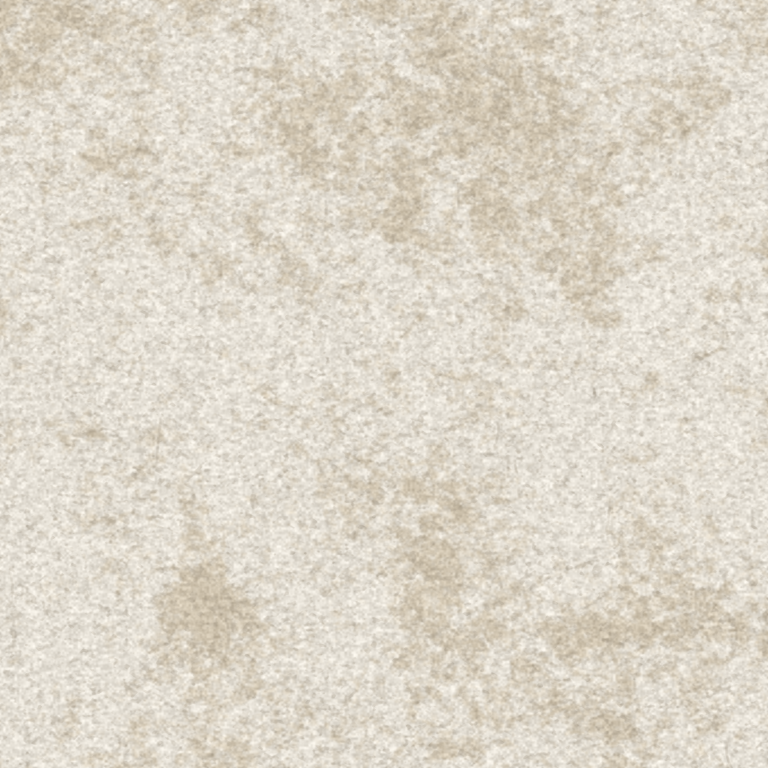
Reproduce this texture procedurally as a Shadertoy shader.

```glsl
// Weathered cream plaster: ragged tan mottling, fine fibrous grain and faint hairline scratches.

const vec3 CREAM = vec3(0.902, 0.882, 0.842);
const vec3 TAN = vec3(0.765, 0.703, 0.595);
const vec3 FLECK_GREY = vec3(0.690, 0.650, 0.585);
const int SCRATCH_COUNT = 22;

float hash(vec2 p) {
    vec3 q = fract(p.xyx * 0.1031);
    q += dot(q, q.yzx + 33.33);
    return fract((q.x + q.y) * q.z);
}

float valueNoise(vec2 p) {
    vec2 cell = floor(p);
    vec2 f = fract(p);
    f = f * f * (3.0 - 2.0 * f);
    float low = mix(hash(cell), hash(cell + vec2(1.0, 0.0)), f.x);
    float high = mix(hash(cell + vec2(0.0, 1.0)), hash(cell + vec2(1.0)), f.x);
    return mix(low, high, f.y);
}

// Rotated octaves, normalised to 0..1
float fbm(vec2 p, int octaves, float gain) {
    mat2 turn = mat2(0.8, 0.6, -0.6, 0.8);
    float sum = 0.0, total = 0.0, weight = 1.0;
    for (int i = 0; i < octaves; i++) {
        sum += weight * valueNoise(p);
        total += weight;
        weight *= gain;
        p = turn * p * 2.03 + 17.3;
    }
    return sum / total;
}

// Scattered patches whose edges break up into speckles
float stainMask(vec2 uv) {
    vec2 warp = vec2(fbm(uv * 16.0 + 40.0, 3, 0.6), fbm(uv * 16.0 + 71.0, 3, 0.6)) - 0.5;
    float patches = fbm(uv * 7.0 + warp * 0.9 + 101.0, 4, 0.85);
    float speckles = fbm(uv * vec2(55.0, 65.0) + 163.0, 3, 0.85);
    return smoothstep(0.42, 0.69, mix(patches, speckles, 0.38));
}

// Fine relief around zero, slightly stretched sideways
float grain(vec2 uv) {
    float fibre = valueNoise(uv * vec2(110.0, 235.0) + 130.0);
    float grit = valueNoise(uv * vec2(195.0, 240.0) + 210.0);
    float dust = valueNoise(uv * 340.0 + 350.0);
    return 0.24 * fibre + 0.40 * grit + 0.36 * dust - 0.5;
}

// Short, nearly upright curved hairline
float scratch(vec2 uv, vec2 centre, float halfLength, float slant, float bend) {
    vec2 d = uv - centre;
    float along = d.y / halfLength;
    float offset = d.x - slant * d.y - bend * along * along;
    float line = 1.0 - smoothstep(0.0004, 0.0030, abs(offset));
    return line * (1.0 - smoothstep(0.4, 1.0, abs(along)));
}

float scratches(vec2 uv) {
    float cover = 0.0;
    for (int i = 0; i < SCRATCH_COUNT; i++) {
        float id = float(i) + 1.0;
        vec2 centre = vec2(hash(vec2(id, 3.0)), hash(vec2(id, 11.0)));
        float halfLength = mix(0.015, 0.050, hash(vec2(id, 19.0)));
        float slant = 0.5 * (hash(vec2(id, 27.0)) - 0.5);
        float bend = 0.02 * (hash(vec2(id, 35.0)) - 0.5);
        float strength = mix(0.3, 1.0, hash(vec2(id, 43.0)));
        cover = max(cover, strength * scratch(uv, centre, halfLength, slant, bend));
    }
    return cover * smoothstep(0.25, 0.65, valueNoise(uv * 90.0 + 500.0));
}

void mainImage(out vec4 fragColor, in vec2 fragCoord) {
    vec2 uv = fragCoord / min(iResolution.x, iResolution.y);

    // Stained base
    float stain = stainMask(uv);
    vec3 color = mix(CREAM, TAN, 0.62 * stain);

    // Small dark flecks, denser on the stains
    float speckle = fbm(uv * vec2(115.0, 150.0) + 260.0, 2, 0.8);
    float fleck = smoothstep(0.56, 0.86, speckle + 0.08 * stain);
    color = mix(color, FLECK_GREY, 0.36 * fleck);

    // Hairlines and surface relief
    color = mix(color, FLECK_GREY, 0.42 * scratches(uv));
    color += 0.25 * grain(uv) * vec3(0.97, 1.0, 1.04);

    fragColor = vec4(clamp(color, 0.0, 1.0), 1.0);
}
```
